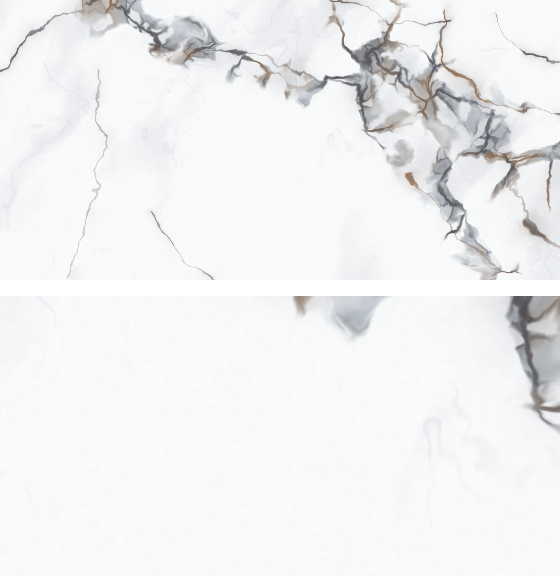
Top, the full canvas; bottom, a detail of the centre.
Reproduce this texture procedurally as a Shadertoy shader.

```glsl
// White marble with a diagonal breccia belt: pale stones set in grey and
// rust filling, plus thin broken cracks. Bent strokes place the belt, Voronoi
// borders cut the stones, and layered value noise roughens and tints it all.

const vec3 WHITE = vec3(0.975, 0.98, 0.982);
const vec3 MIST  = vec3(0.86, 0.87, 0.89);
const vec3 SLATE = vec3(0.70, 0.725, 0.75);
const vec3 STONE = vec3(0.55, 0.55, 0.56);
const vec3 TAN   = vec3(0.73, 0.69, 0.65);
const vec3 RUST  = vec3(0.50, 0.36, 0.25);
const vec3 INK   = vec3(0.30, 0.30, 0.32);

vec2 hash2(vec2 p) {
    vec3 q = fract(p.xyx * vec3(0.1031, 0.1030, 0.0973));
    q += dot(q, q.yzx + 33.33);
    return fract((q.xx + q.yz) * q.zy);
}

float noise(vec2 p) {
    vec2 i = floor(p), f = fract(p);
    f = f * f * (3.0 - 2.0 * f);
    float low = mix(hash2(i).x, hash2(i + vec2(1, 0)).x, f.x);
    float high = mix(hash2(i + vec2(0, 1)).x, hash2(i + vec2(1, 1)).x, f.x);
    return mix(low, high, f.y);
}

float fbm(vec2 p) {
    float sum = 0.0, amp = 0.5;
    for (int i = 0; i < 5; i++) {
        sum += amp * noise(p);
        p = mat2(1.6, 1.2, -1.2, 1.6) * p + 7.3;
        amp *= 0.5;
    }
    return sum / 0.97;
}

vec2 warp(vec2 p, float scale, float amount) {
    vec2 n = vec2(fbm(p * scale), fbm(p * scale + 17.3));
    return p + amount * (2.0 * n - 1.0);
}

// x: distance to the nearest cell border, y: random value of the cell
vec2 voronoi(vec2 p, float scale) {
    p *= scale;
    vec2 cell = floor(p), nearest = vec2(0), home = vec2(0);
    float best = 9.0, border = 9.0;
    for (int k = 0; k < 9; k++) {
        vec2 c = cell + vec2(k % 3 - 1, k / 3 - 1);
        vec2 r = c + hash2(c) - p;
        if (dot(r, r) < best) { best = dot(r, r); nearest = r; home = c; }
    }
    for (int k = 0; k < 25; k++) {
        vec2 c = home + vec2(k % 5 - 2, k / 5 - 2);
        vec2 r = c + hash2(c) - p, d = r - nearest;
        if (dot(d, d) > 1e-5) border = min(border, dot(0.5 * (r + nearest), normalize(d)));
    }
    return vec2(border / scale, hash2(home + 5.0).y);
}

// Distance to a segment bowed sideways by bend
float stroke(vec2 p, vec2 a, vec2 b, float bend) {
    vec2 d = b - a;
    float h = clamp(dot(p - a, d) / dot(d, d), 0.0, 1.0);
    vec2 side = normalize(vec2(-d.y, d.x));
    return length(p - a - d * h - side * bend * 4.0 * h * (1.0 - h));
}

float belt(vec2 p, vec2 a, vec2 b, float bend, float width) {
    float d = stroke(p, a, b, bend) / width;
    return exp(-d * d);
}

float line(float d, float width) {
    return 1.0 - smoothstep(0.2 * width, width + 0.7 / iResolution.y, d);
}

float crack(vec2 p, vec2 a, vec2 b, float bend, float width) {
    float swell = smoothstep(0.2, 0.8, noise(p * 13.0 + a * 9.0));
    float d = stroke(p, a, b, bend);
    return max(line(d, width * (0.3 + swell)) * (0.35 + 0.65 * swell),
               0.25 * exp(-d / (3.0 * width)) * swell);
}

void mainImage(out vec4 fragColor, in vec2 fragCoord) {
    vec2 p = fragCoord / iResolution.y;
    p.x *= 2.0 * iResolution.y / iResolution.x;
    vec2 soft = warp(p, 4.0, 0.09);
    vec2 rough = warp(soft, 13.0, 0.03);

    // Belt of broken stone
    float body = belt(soft, vec2(0.36, 0.97), vec2(0.70, 0.83), 0.03, 0.085);
    body = max(body, 0.8 * belt(soft, vec2(0.68, 0.80), vec2(1.30, 0.69), -0.02, 0.05));
    body = max(body, belt(soft, vec2(1.30, 0.90), vec2(1.88, 0.45), -0.03, 0.12));
    body = max(body, 0.9 * belt(soft, vec2(1.32, 0.66), vec2(1.76, 0.02), 0.03, 0.07));
    body = max(body, belt(soft, vec2(1.90, 0.50), vec2(2.02, 0.32), 0.0, 0.08));

    // Faint clouds and hairlines drifting down to the right
    vec2 drift = mat2(0.82, 0.57, -0.57, 0.82) * soft * vec2(1.0, 1.0);
    float cloud = fbm(drift * vec2(7.0, 3.0) + 3.0);
    float hair = line(abs(fbm(rough * 3.5 + 41.0) - 0.5), 0.012);
    vec3 color = mix(WHITE, MIST, 0.45 * smoothstep(0.5, 0.8, cloud));
    color = mix(color, MIST, 0.4 * hair * smoothstep(0.4, 0.65, cloud));
    color = mix(color, MIST, 0.75 * body * smoothstep(0.3, 0.6, cloud));

    // Filling between large stones, with pebbles left pale inside it
    vec2 big = voronoi(rough, 5.5), small = voronoi(rough, 17.0);
    float patches = fbm(p * 6.0 + 11.0), tone = fbm(rough * 11.0 + 23.0);
    float rust = smoothstep(0.46, 0.64, fbm(soft * 5.0 + 31.0));
    float reach = 0.085 * body * smoothstep(0.3, 0.62, patches);
    float fill = (1.0 - smoothstep(0.5 * reach, reach + 0.003, big.x)) * smoothstep(0.12, 0.4, body);
    float pebble = smoothstep(0.003, 0.010, small.x) * smoothstep(0.5, 0.6, small.y);
    vec3 filling = mix(mix(MIST, SLATE, smoothstep(0.25, 0.5, tone)), STONE, smoothstep(0.5, 0.72, tone));
    filling = mix(filling, TAN, 0.75 * rust);
    color = mix(color, filling, fill * (1.0 - 0.75 * pebble));

    // Dark seams around the stones
    vec3 seamColor = mix(INK, RUST, rust);
    float seam = line(big.x, 0.007) * smoothstep(0.15, 0.6, body) * smoothstep(0.3, 0.55, tone);
    seam = max(seam, 0.6 * line(small.x, 0.004) * fill * smoothstep(0.4, 0.6, tone));
    color = mix(color, seamColor, 0.8 * seam);

    // Long cracks: rusty ones, then grey ones
    float warm = crack(rough, vec2(0.37, 0.48), vec2(0.23, -0.02), 0.02, 0.007);
    warm = max(warm, crack(rough, vec2(1.57, 0.97), vec2(1.78, 0.61), -0.06, 0.007));
    warm = max(warm, crack(rough, vec2(1.78, 0.61), vec2(2.05, 0.59), 0.0, 0.006));
    warm = max(warm, crack(rough, vec2(1.46, 0.40), vec2(1.76, 0.04), 0.02, 0.007));
    warm = max(warm, crack(rough, vec2(1.90, 0.20), vec2(2.03, 0.02), -0.01, 0.014));
    float cool = crack(rough, vec2(0.36, 0.98), vec2(-0.05, 0.67), -0.05, 0.006);
    cool = max(cool, crack(rough, vec2(0.66, 0.84), vec2(1.30, 0.68), 0.02, 0.006));
    cool = max(cool, crack(rough, vec2(1.15, 1.02), vec2(1.60, 0.93), -0.05, 0.005));
    cool = max(cool, crack(rough, vec2(1.78, 0.97), vec2(2.05, 0.80), -0.03, 0.005));
    cool = max(cool, crack(rough, vec2(1.70, 0.55), vec2(1.92, 0.18), 0.03, 0.006));
    cool = max(cool, 0.7 * crack(rough, vec2(0.54, 0.24), vec2(0.74, -0.02), -0.02, 0.004));
    cool = max(cool, 0.5 * crack(rough, vec2(0.39, 0.76), vec2(0.37, 0.48), -0.02, 0.004));
    color = mix(color, mix(RUST, INK, 0.6 * smoothstep(0.45, 0.6, tone)), 0.85 * warm);
    color = mix(color, mix(INK, RUST, 0.4 * rust), 0.85 * cool);

    color += 0.012 * (noise(p * 170.0) - 0.5);
    fragColor = vec4(clamp(color, 0.0, 1.0), 1.0);
}
```
